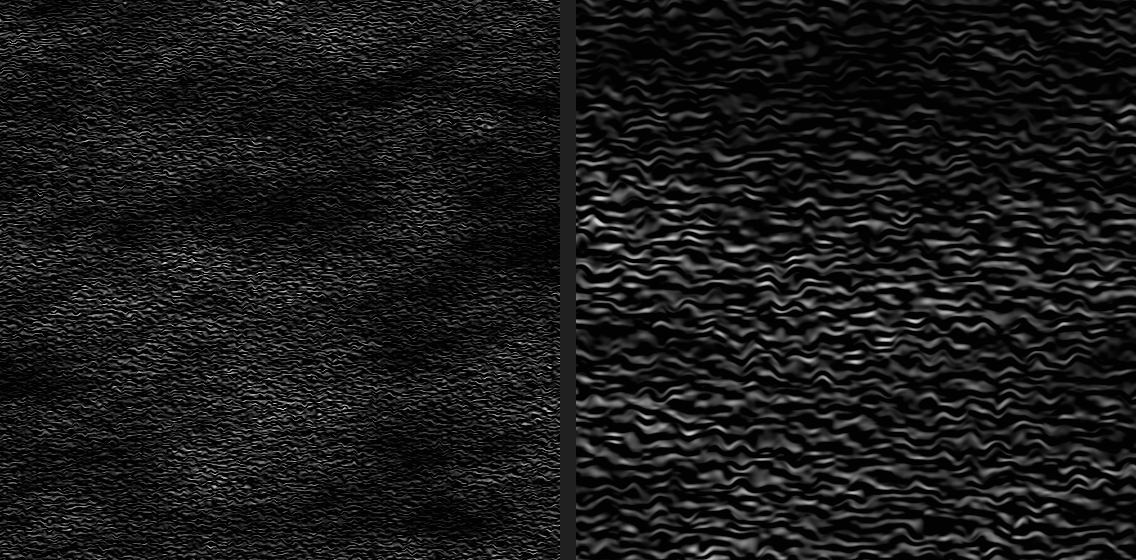
Left, the full canvas; right, a detail of the centre.
This texture is drawn by a WebGL 1 fragment shader. Its source:

```glsl
precision highp float;
// Black crinkled fabric: fine wavy horizontal glints over soft, streaky dark patches.
uniform vec2 u_resolution;

float hash(vec2 cell) {
  return fract(sin(dot(cell, vec2(127.1, 311.7))) * 43758.5453);
}

float noise(vec2 p) {
  vec2 cell = floor(p);
  vec2 f = fract(p);
  f = f * f * (3.0 - 2.0 * f);
  float low = mix(hash(cell), hash(cell + vec2(1.0, 0.0)), f.x);
  float high = mix(hash(cell + vec2(0.0, 1.0)), hash(cell + vec2(1.0, 1.0)), f.x);
  return mix(low, high, f.y);
}

// Broad patches broken into streaks, wider than tall, rising slightly to the right
float patches(vec2 p) {
  p.y -= 0.08 * p.x + 0.05 * noise(p * 6.0);
  float sum = 0.0;
  float weight = 0.5;
  vec2 scale = vec2(4.0, 9.0);
  for (int i = 0; i < 4; i++) {
    sum += weight * (noise(p * scale + float(i) * 17.3) - 0.5);
    weight *= 0.75;
    scale *= vec2(1.9, 2.1);
  }
  return sum;
}

// Signed vertical relief of short threads, near zero mean and unit spread
float crinkle(vec2 p) {
  p.y += 0.0055 * (noise(p * vec2(125.0, 95.0) + 41.0) - 0.5);
  vec2 q = p * vec2(112.0, 375.0);
  float threads = noise(q) - noise(q + vec2(0.15, 1.08));
  vec2 g = p * vec2(210.0, 390.0) + 73.0;
  float grain = noise(g) - noise(g + vec2(0.2, 1.05));
  return 3.1 * threads + 1.3 * grain;
}

void main() {
  vec2 uv = gl_FragCoord.xy / u_resolution;
  float patchLight = patches(uv);

  // Lit sides of the threads shine, the shaded sides fall to black
  float gain = max(0.18 + patchLight * 0.32, 0.06);
  float glint = 0.052 + 0.17 * patchLight + gain * crinkle(uv);
  float gray = 0.008 + clamp(glint, 0.0, 0.8);

  gl_FragColor = vec4(vec3(gray), 1.0);
}
```
